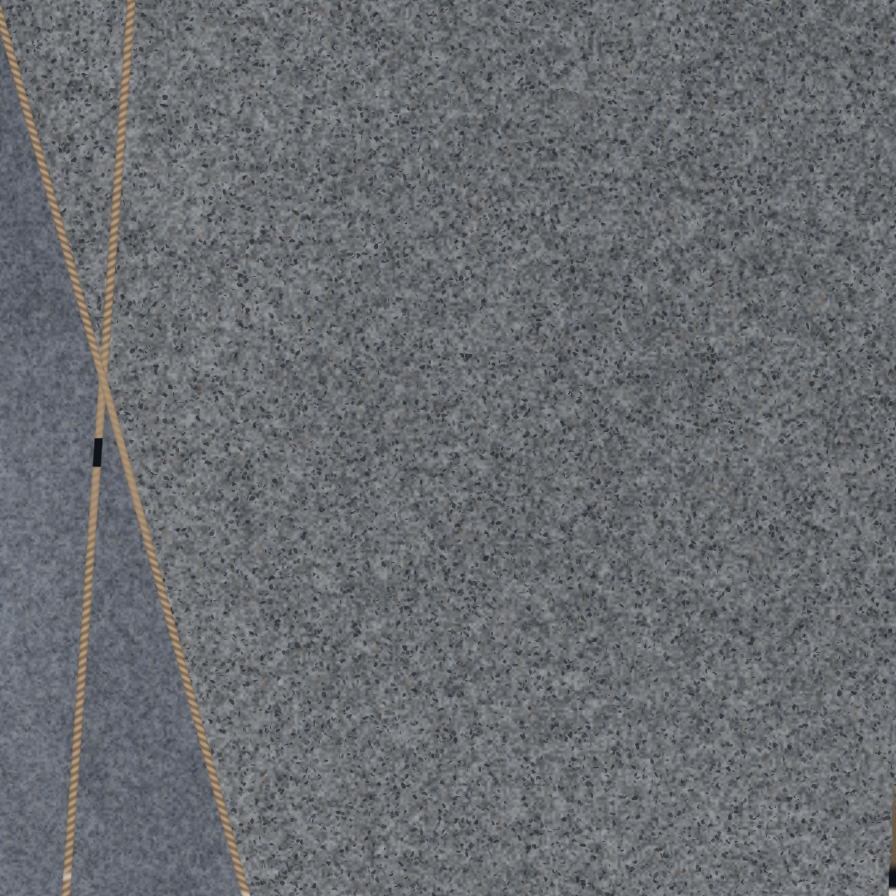
A WebGL 2 fragment shader for this texture:

```glsl
#version 300 es
precision highp float;
// Speckled grey stone crossed by two thin twisted cords at the left.
// Layered value noise and scattered grains form the stone; each cord is a
// bent line with slanted stripes. A smoother, bluer slab lies left of one cord.

uniform vec2 u_resolution;
out vec4 fragColor;

const vec3 STONE = vec3(0.423, 0.434, 0.448);
const vec3 SLAB = vec3(0.400, 0.421, 0.458);
const vec3 GRAIN_DARK = vec3(0.12, 0.13, 0.15);
const vec3 GRAIN_WARM = vec3(0.47, 0.44, 0.41);
const vec3 GRAIN_PALE = vec3(0.55, 0.57, 0.60);
const vec3 CORD_LIGHT = vec3(0.71, 0.61, 0.49);
const vec3 CORD_DARK = vec3(0.53, 0.44, 0.35);
const vec3 BAND = vec3(0.06, 0.07, 0.09);
const vec3 GLINT = vec3(0.88, 0.85, 0.82);
const float CORD_HALF_WIDTH = 0.0045;
const float TWIST_FREQUENCY = 108.0;
const float GRAIN_CELLS = 190.0;
const vec2 KNOT = vec2(0.115, 0.577);

float hash(vec2 p) {
    vec3 q = fract(vec3(p.xyx) * 0.1031);
    q += dot(q, q.yzx + 33.33);
    return fract((q.x + q.y) * q.z);
}

float noise(vec2 p) {
    vec2 i = floor(p), f = fract(p);
    f = f * f * (3.0 - 2.0 * f);
    return mix(mix(hash(i), hash(i + vec2(1, 0)), f.x),
               mix(hash(i + vec2(0, 1)), hash(i + vec2(1, 1)), f.x), f.y);
}

// Centre x of a cord that bends at the knot; slopes are dx/dy.
float cordCentre(float y, vec2 bend, float slopeBelow, float slopeAbove) {
    float d = y - bend.y;
    return bend.x + d * (d < 0.0 ? slopeBelow : slopeAbove);
}

// Coverage of small uneven grains, one per jittered cell.
float grains(vec2 p, float density, float soft) {
    vec2 cell = floor(p);
    p += 0.5 * vec2(noise(p * 1.7), noise(p * 1.7 + 31.0)) - 0.25;
    float cover = 0.0;
    for (int j = -1; j <= 1; j++)
    for (int i = -1; i <= 1; i++) {
        vec2 id = cell + vec2(i, j);
        vec2 d = p - id - vec2(hash(id + 7.3), hash(id + 51.7));
        float a = 6.283 * hash(id + 23.1);
        d = mat2(cos(a), sin(a), -sin(a), cos(a)) * d;
        float radius = mix(0.15, 0.50, hash(id + 91.4));
        float shape = 1.0 - smoothstep(-soft, soft, length(d * vec2(0.8, 1.25)) - radius);
        float strength = mix(0.35, 1.0, hash(id + 171.2));
        cover = max(cover, shape * strength * step(hash(id + 137.9), density));
    }
    return cover;
}

vec3 stoneColour(vec2 uv, float slab, float px) {
    // Broad light: paler beside the cords and along the bottom
    float light = 0.025 * exp(-pow((uv.x - 0.20) / 0.13, 2.0));
    light += 0.022 * (1.0 - smoothstep(0.0, 0.4, uv.y));
    light -= 0.014 * smoothstep(0.35, 1.0, uv.x) * smoothstep(0.15, 0.7, uv.y);
    light += 0.016 * (noise(uv * 9.0) - 0.5) + 0.028 * (noise(uv * 32.0 + 5.0) - 0.5);
    float slabLight = 0.035 * exp(-pow((uv.y - 0.36) / 0.18, 2.0)) * (1.0 - smoothstep(0.03, 0.10, uv.x));
    slabLight -= 0.035 * smoothstep(0.55, 0.70, uv.y) + 0.012 * smoothstep(0.07, 0.12, uv.x);
    slabLight += 0.025 * (noise(uv * 32.0 + 5.0) - 0.5);
    vec3 colour = mix(STONE + light, SLAB + slabLight, slab);

    // Fine mottling, weaker on the slab
    float contrast = mix(1.0, 0.68, slab);
    float mottle = 0.06 * (noise(uv * 80.0) - 0.5) + 0.15 * (noise(uv * 185.0 + 17.0) - 0.5)
                 + 0.16 * (noise(uv * 330.0 + 41.0) - 0.5);
    colour += contrast * mottle;

    // Pale, warm and dark mineral grains
    float soft = max(0.20, px * GRAIN_CELLS * 0.7);
    float pale = grains(uv * 150.0 + 500.0, 0.22, 0.25);
    colour = mix(colour, GRAIN_PALE, 0.35 * pale * contrast);
    float warm = grains(uv * 110.0 + 300.0, 0.16, 0.25);
    colour = mix(colour, GRAIN_WARM, 0.45 * warm * contrast);
    float density = 0.31 + 0.26 * (noise(uv * 45.0 + 60.0) - 0.5);
    float dark = grains(uv * GRAIN_CELLS, density, soft);
    return mix(colour, GRAIN_DARK, dark * mix(0.72, 0.30, slab));
}

vec3 cordColour(vec2 uv, float offset, float lean) {
    float twist = sin(6.283 * (uv.y * TWIST_FREQUENCY + lean * offset * 60.0));
    float plain = smoothstep(0.36, 0.44, uv.y) * (1.0 - smoothstep(0.57, 0.64, uv.y));
    float stripe = mix(smoothstep(-0.9, 0.9, twist), 0.8, plain * 0.75);
    float roundness = 1.0 - 0.15 * pow(abs(offset) / CORD_HALF_WIDTH, 2.0);
    return mix(CORD_DARK, CORD_LIGHT, stripe) * roundness;
}

void main() {
    vec2 uv = gl_FragCoord.xy / u_resolution;
    float px = 1.0 / min(u_resolution.x, u_resolution.y);

    // Signed horizontal offsets from both cords
    float offsetA = uv.x - cordCentre(uv.y, KNOT, -0.277, -0.284);
    float offsetB = uv.x - cordCentre(uv.y, KNOT, 0.072, 0.075);
    float slab = 1.0 - smoothstep(-0.010, 0.006, offsetA);
    vec3 colour = stoneColour(uv, slab, px);

    // Cords, one with a dark band, both with a bright lower end
    float coverB = 1.0 - smoothstep(-px, px, abs(offsetB) - CORD_HALF_WIDTH);
    float coverA = 1.0 - smoothstep(-px, px, abs(offsetA) - CORD_HALF_WIDTH);
    vec3 cordB = cordColour(uv, offsetB, -1.0);
    cordB = mix(cordB, BAND, 1.0 - smoothstep(-px, px, abs(uv.y - 0.495) - 0.016));
    cordB = mix(cordB, GLINT, 0.6 * (1.0 - smoothstep(0.0, 0.008, abs(uv.y - 0.022))));
    colour = mix(colour, cordB, coverB);
    vec3 cordA = mix(cordColour(uv, offsetA, 1.0), GLINT, 0.6 * (1.0 - smoothstep(0.0, 0.008, uv.y)));
    colour = mix(colour, cordA, coverA);

    // Sliver of brown edge and dark foot in the lower right corner
    float edge = smoothstep(-px, px, uv.x - 0.996 + 0.004 * smoothstep(0.06, 0.02, uv.y));
    edge *= 1.0 - smoothstep(0.08, 0.14, uv.y);
    vec3 edgeColour = mix(BAND, CORD_DARK * 0.8, smoothstep(0.025, 0.04, uv.y));
    edgeColour = mix(edgeColour, GLINT, 1.0 - smoothstep(0.004, 0.012, uv.y));
    fragColor = vec4(clamp(mix(colour, edgeColour, edge), 0.0, 1.0), 1.0);
}
```
